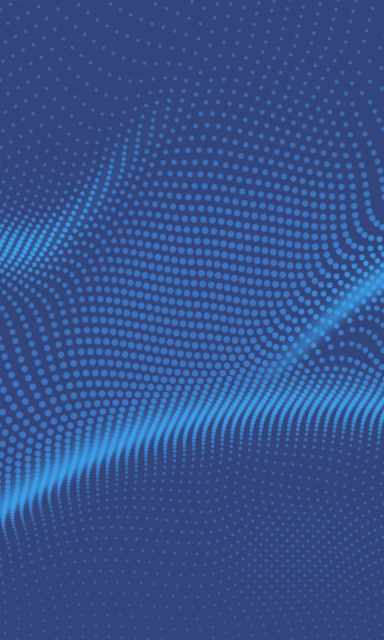
A Shadertoy shader for this background:

```glsl
#define COLUMNS 70.0
#define ROWS 60.0
#define SQUEEZE 7.5
#define DOT_MIN 0.0021
#define DOT_MAX 0.0053
#define STRAND 0.0038
#define BASE vec3(0.20, 0.27, 0.49)
#define DOT vec3(0.24, 0.45, 0.74)
#define BRIGHT vec3(0.24, 0.62, 0.91)

// Heights of the three ridges at x
float upperRidge(float x) { return 0.615 + 0.25 * smoothstep(0.04, 0.33, x); }
float lowerRidge(float x) { return 0.2 + 0.7 * x - 0.7 * x * x; }
float branchRidge(float x) { return 0.375 + 0.2 * smoothstep(0.33, 0.65, x); }

// How strongly the two partial ridges show at x
float upperStrength(float x) { return 1.0 - smoothstep(0.05, 0.4, x); }
float branchStrength(float x) { return smoothstep(0.31, 0.59, x); }

// Bell curve with separate widths below and above its centre
float band(float d, float below, float above) {
    float t = d / (d < 0.0 ? below : above);
    return exp(-t * t);
}

// Folded sheet: column and row coordinates, with rows crowded at the ridges
vec2 sheet(vec2 p) {
    float fromUpper = p.y - upperRidge(p.x);
    float fromLower = p.y - lowerRidge(p.x);
    float fromBranch = p.y - branchRidge(p.x);

    // Columns lean right on the slope, left at the foot, and spread far out
    float top = smoothstep(0.55, 0.95, p.y);
    float foot = 1.0 - smoothstep(0.0, 0.24, p.y);
    float across = p.x - 0.45 * top * p.x * p.x - 0.3 * foot * (p.x - 0.1);
    float lean = -0.13 * p.y - 0.18 * smoothstep(0.3, 0.75, p.y) - 0.07 * foot;
    float curl = -0.0035 * sin(fromLower * 60.0) * band(fromLower, 0.07, 0.06)
               + 0.002 * sin(fromUpper * 70.0) * band(fromUpper, 0.07, 0.07);
    float column = COLUMNS * (across + lean + curl);

    // Rows climb to the right and thin out at the upper left
    float row = ROWS * (p.y - 0.4 * p.x + 0.006 * sin(13.0 * p.x + 6.0 * p.y));
    float rise = p.y - 0.74;
    float thinning = 1.0 - smoothstep(0.1, 0.55, p.x);
    row -= 13.0 * thinning * (rise + sqrt(rise * rise + 0.003));
    row += SQUEEZE * upperStrength(p.x) * tanh(fromUpper / 0.06);
    row += SQUEEZE * tanh((fromLower + 0.01) / 0.042);
    row += SQUEEZE * branchStrength(p.x) * tanh((fromBranch - 0.02) / 0.06);
    return vec2(column, row);
}

// Signed distance to the closest dot, measured on the canvas
float dotDistance(vec2 p, float radius) {
    const float stepSize = 0.0005;
    vec2 here = sheet(p);
    vec2 alongX = (sheet(p + vec2(stepSize, 0.0)) - here) / stepSize;
    vec2 alongY = (sheet(p + vec2(0.0, stepSize)) - here) / stepSize;
    mat2 toCanvas = inverse(mat2(alongX, alongY));
    vec2 cell = fract(here) - 0.5;
    float closest = 1.0;
    for (int j = -2; j <= 2; j++) {
        for (int i = -1; i <= 1; i++) {
            vec2 offset = toCanvas * (cell - vec2(float(i), float(j)));
            closest = min(closest, length(offset));
        }
    }
    return closest - radius;
}

void mainImage(out vec4 fragColor, in vec2 fragCoord) {
    vec2 p = fragCoord / iResolution.y;
    float pixel = 1.0 / iResolution.y;
    float fromUpper = p.y - upperRidge(p.x);
    float fromLower = p.y - lowerRidge(p.x);
    float fromBranch = p.y - branchRidge(p.x);
    float upper = upperStrength(p.x);
    upper *= upper;
    float branch = branchStrength(p.x);
    float rightSide = smoothstep(0.1, 0.4, p.x);

    // Light on the strands
    float light = upper * band(fromUpper, 0.055, 0.045);
    light = max(light, band(fromLower, mix(0.028, 0.05, rightSide), 0.042));
    light = max(light, branch * band(fromBranch, 0.03, 0.08));

    // Soft haze along the crests
    float haze = 0.2 * upper * band(fromUpper, 0.03, 0.025);
    haze = max(haze, mix(0.75, 0.3, rightSide) * band(fromLower, 0.013, 0.03));
    haze = max(haze, 0.8 * branch * band(fromBranch, 0.016, 0.024));

    // Large dots on the slope between the ridges, small ones beyond it
    float slope = smoothstep(-0.02, 0.06, fromLower)
                * (1.0 - smoothstep(-0.25, 0.1, fromUpper));
    float valley = branch * band(fromBranch + 0.06, 0.06, 0.05);
    float small = DOT_MIN + 0.0005 * smoothstep(0.4, 0.7, p.y);
    float radius = mix(small, DOT_MAX, slope * (1.0 - 0.4 * valley));
    radius = mix(radius, STRAND, light);

    // Dots fade toward the bottom and the top
    float strength = mix(0.75, 1.0, max(slope, light));
    strength *= mix(0.65, 1.0, smoothstep(0.0, 0.2, p.y));

    float d = dotDistance(p, radius);
    float cover = strength * (1.0 - smoothstep(-pixel, pixel, d));
    vec3 color = mix(BASE, BRIGHT, haze);
    color = mix(color, mix(DOT, BRIGHT, max(light, haze)), cover);
    fragColor = vec4(color, 1.0);
}
```
